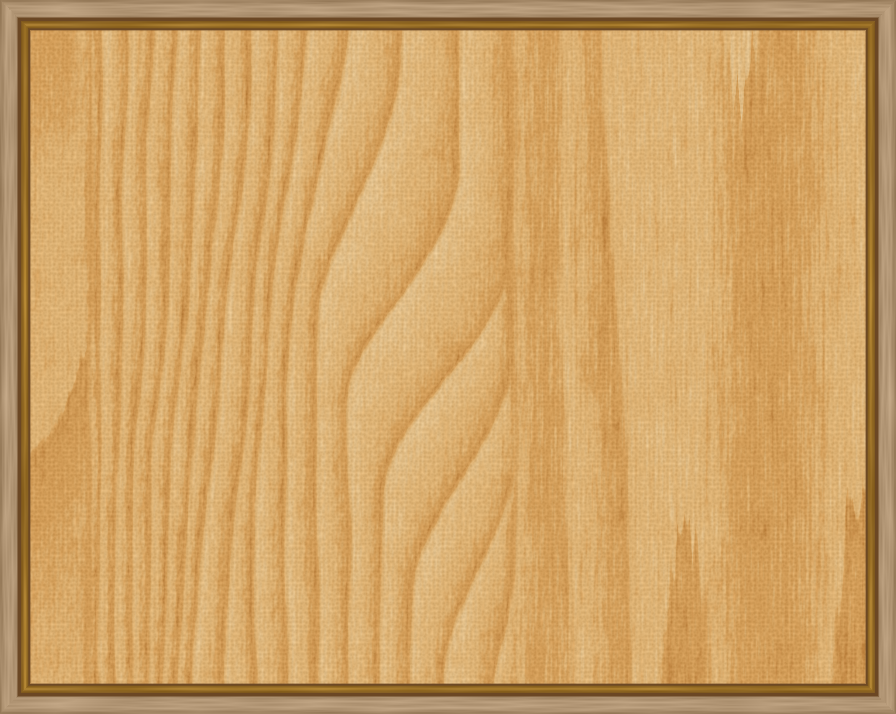
This texture is drawn by a Shadertoy shader. Its source:

```glsl
// A framed wooden panel: curved growth rings on the left, straight fibres on the right.
// Rings are sawtooth tones between looped edge curves; cellular noise gives the fibres,
// sines give the cloth-like weave, and the distance to the border builds the gilt frame.

const float UNITS = 6.12;              // canvas height in working units
const vec3 PALE  = vec3(0.890, 0.765, 0.565);
const vec3 HONEY = vec3(0.865, 0.695, 0.450);
const vec3 AMBER = vec3(0.825, 0.615, 0.345);
const vec3 UMBER = vec3(0.720, 0.480, 0.215);
const vec3 TAUPE = vec3(0.680, 0.570, 0.440);
const vec3 GOLD  = vec3(0.530, 0.375, 0.120);
const vec3 SHADE = vec3(0.420, 0.280, 0.140);

vec2 hash2(vec2 p) {
    vec3 h = fract(p.xyx * vec3(0.1031, 0.1030, 0.0973));
    h += dot(h, h.yzx + 33.33);
    return fract((h.xx + h.yz) * h.zy);
}

// Distance to the nearest scattered point, centred near zero
float cells(vec2 p) {
    vec2 id = floor(p), f = fract(p);
    float best = 4.0;
    for (int j = -1; j <= 1; j++)
        for (int i = -1; i <= 1; i++) {
            vec2 o = vec2(i, j);
            vec2 r = o + hash2(id + o) - f;
            best = min(best, dot(r, r));
        }
    return sqrt(best) - 0.45;
}

// Slow layered sines, about -1 to 1
float waves(vec2 p) {
    return 0.5 * sin(p.x + 1.7 * sin(p.y * 0.7)) + 0.3 * sin(p.y * 1.9 - p.x * 0.8)
         + 0.2 * sin(p.x * 2.3 + p.y * 3.1);
}

float band(float x, float a, float b, float softA, float softB) {
    return smoothstep(a, a + softA, x) * (1.0 - smoothstep(b, b + softB, x));
}

// Pointed streak: along is 0 at the tip and 1 at the full width
float taper(float x, float halfWidth, float along) {
    float w = halfWidth * sqrt(clamp(along, 0.0001, 1.0));
    return (1.0 - smoothstep(0.7, 1.15, abs(x) / w)) * smoothstep(0.0, 0.12, along);
}

// Position of one ring edge at a given depth below the top
float ringEdge(float k, float depth) {
    float spread = max(k - 7.0, 0.0);
    float top = min(0.83 + 0.22 * k + 0.042 * spread * spread, 4.36 + 0.02 * (k - 12.0));
    float bottom = max(0.27 * k, 0.84 + 0.13 * k);
    float bend = clamp(spread / 3.0, 0.0, 1.0);
    float centre = mix(3.0, 1.65 + 0.8 * (k - 10.0), bend);
    float reach = mix(3.2, 1.05, bend);
    return mix(top, bottom, smoothstep(centre - reach, centre + reach, depth))
         + 0.018 * sin(depth * 2.1 + k * 0.9);
}

float ringTone(float x, float depth) {
    float left = 0.76, right = 4.46;
    for (int k = 0; k < 16; k++) {
        float e = ringEdge(float(k), depth);
        if (e <= x) left = max(left, e);
        else right = min(right, e);
    }
    float f = clamp((x - left) / max(right - left, 0.01), 0.0, 1.0);
    float body = 0.16 + 0.50 * pow(f, 1.3) + 0.20 * exp(min(x - right, 0.0) / 0.035);
    return mix(0.82, body, smoothstep(0.0, 0.06, x - left));
}

float straightTone(float x, float depth, float fibre) {
    float e1 = 4.78 + 0.10 * smoothstep(2.5, 5.8, depth);
    float e2 = 5.13 + 0.25 * smoothstep(0.3, 5.0, depth);
    float ragged = depth + fibre * 0.7;
    float t = 0.37 + 0.28 * band(x, 4.38, e1, 0.22, 0.06);
    t += 0.36 * band(x, e1 + 0.06, e2, e2 - e1 - 0.06, 0.06);
    t += 0.34 * band(x, 5.98, 6.65, 0.45, 0.7);
    t -= 0.45 * taper(x - 6.35, 0.15, (0.8 - ragged) / 0.7);
    t += 0.40 * taper(x - 5.87, 0.23, (ragged - 4.4) / 1.4);
    t += 0.40 * taper(x - 7.42, 0.29, (ragged - 4.3) / 1.3);
    return t;
}

// Side grain left of the rings, with one slanted dark blade
float sideTone(float x, float depth) {
    float below = depth - 3.9 + 1.9 * (x - 0.27) + 0.12 * sin(x * 9.0);
    float blade = smoothstep(0.0, 0.10, below) * exp(-max(below, 0.0) * 0.8);
    float corner = band(x, 0.1, 0.55, 0.2, 0.2) * (1.0 - smoothstep(0.6, 1.8, depth));
    return 0.44 + 0.40 * blade + 0.22 * corner;
}

vec3 woodColor(float t) {
    vec3 c = mix(PALE, HONEY, smoothstep(0.0, 0.42, t));
    c = mix(c, AMBER, smoothstep(0.4, 0.7, t));
    return mix(c, UMBER, smoothstep(0.7, 1.1, t));
}

vec3 panel(float x, float depth) {
    float fibre = cells(vec2(x * 16.0, depth * 0.9));
    float hair = cells(vec2(x * 34.0, depth * 1.6 + 40.0));
    float fleck = cells(vec2(x * 30.0 + depth * 3.0, depth * 9.0));
    float w = x + 0.02 * waves(vec2(x * 3.0, depth * 1.5)) + 0.025 * fibre + 0.02 * fleck;
    float straight = smoothstep(4.36, 4.48, w);
    float t = mix(ringTone(w, depth), straightTone(w, depth, fibre), straight);
    t = mix(sideTone(w, depth), t, smoothstep(0.70, 0.80, w));
    t += fibre * mix(0.10, 0.24, straight) + hair * mix(0.10, 0.26, straight) + fleck * 0.18;
    t += 0.05 * waves(vec2(x * 9.0 + depth * 4.0, depth * 8.0));
    float weave = sin(x * 160.0 + fibre) + sin(depth * 160.0 + fleck);
    float speck = cells(vec2(x * 34.0, depth * 34.0));
    return woodColor(t) + 0.011 * weave + 0.07 * speck;
}

// Taupe moulding, dark groove, shiny gilt lip and inner shadow
vec3 frame(float edge, float along, float px) {
    float grain = cells(vec2(along * 1.8, edge * 38.0));
    float rounding = smoothstep(0.0, 0.05, edge) - 0.6 * smoothstep(0.10, 0.16, edge);
    vec3 c = TAUPE + 0.10 * grain + 0.10 * (rounding - 0.7);
    c = mix(c, SHADE, smoothstep(-px, px, edge - 0.15));
    float glint = exp(-pow((edge - 0.215) / 0.014, 2.0)) * (0.6 + 0.4 * waves(vec2(along * 2.0, 1.0)));
    vec3 gilt = GOLD + vec3(0.22, 0.19, 0.10) * glint + 0.06 * grain;
    c = mix(c, gilt, smoothstep(-px, px, edge - 0.182));
    return mix(c, SHADE, smoothstep(-px, px, edge - 0.243));
}

void mainImage(out vec4 fragColor, in vec2 fragCoord) {
    float px = UNITS / iResolution.y;
    vec2 p = fragCoord * px, size = iResolution.xy * px;
    vec2 border = min(p, size - p);
    float edge = min(border.x, border.y);
    float along = border.x < border.y ? p.y : p.x + 20.0;
    vec3 wood = panel(p.x, size.y - p.y);
    vec3 c = mix(frame(edge, along, px * 0.6), wood, smoothstep(-px, px, edge - 0.26));
    fragColor = vec4(clamp(c, 0.0, 1.0), 1.0);
}
```
